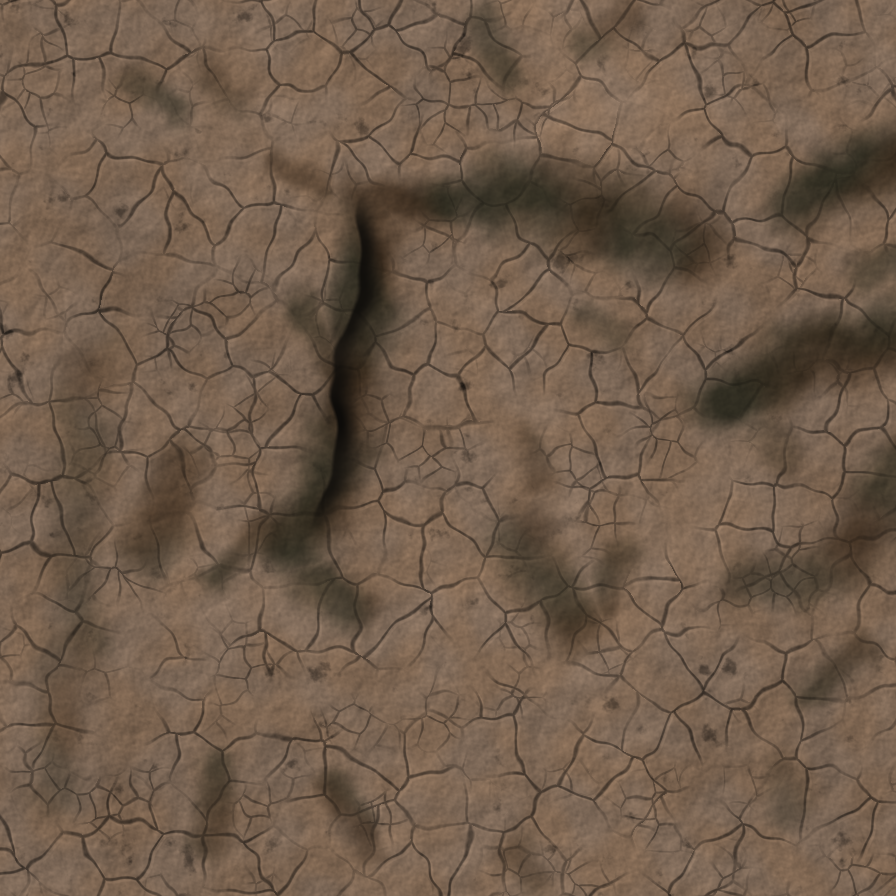
Give the GLSL for this texture, as a three.js fragment shader.

```glsl
// Dry cracked mud cut by dark, moss-stained gullies
varying vec2 vUv;

vec2 hash2(vec2 p) {
  p = vec2(dot(p, vec2(127.1, 311.7)), dot(p, vec2(269.5, 183.3)));
  return fract(sin(p) * 43758.5);
}

// Gradient noise, roughly -0.7 to 0.7
float gradDot(vec2 cell, vec2 f, vec2 corner) {
  return dot(hash2(cell + corner) * 2.0 - 1.0, f - corner);
}

float noise(vec2 p) {
  vec2 i = floor(p), f = fract(p);
  vec2 u = f * f * f * (f * (f * 6.0 - 15.0) + 10.0);
  float low = mix(gradDot(i, f, vec2(0.0)), gradDot(i, f, vec2(1.0, 0.0)), u.x);
  float high = mix(gradDot(i, f, vec2(0.0, 1.0)), gradDot(i, f, vec2(1.0)), u.x);
  return mix(low, high, u.y);
}

float fbm(vec2 p) {
  float sum = 0.0, amp = 0.6;
  for (int i = 0; i < 5; i++) {
    sum += amp * noise(p);
    p = mat2(1.6, 1.2, -1.2, 1.6) * p + 7.3;
    amp *= 0.55;
  }
  return sum;
}

// Distance to the border between the two nearest Voronoi cells
float cellEdge(vec2 p) {
  vec2 i = floor(p), f = fract(p), near = vec2(9.0), next = vec2(9.0);
  for (int y = -1; y <= 1; y++) {
    for (int x = -1; x <= 1; x++) {
      vec2 o = vec2(float(x), float(y));
      vec2 r = o + hash2(i + o) - f;
      if (dot(r, r) < dot(near, near)) { next = near; near = r; }
      else if (dot(r, r) < dot(next, next)) next = r;
    }
  }
  return (dot(next, next) - dot(near, near)) / (2.0 * length(next - near) + 0.001);
}

float crack(vec2 p, float scale, float width) {
  vec2 warp = vec2(noise(p * 35.0), noise(p * 35.0 + 40.0)) * 0.012;
  return 1.0 - smoothstep(0.15 * width, width, cellEdge((p + warp) * scale) / scale);
}

// Soft dark streak from a to b
float streak(vec2 p, vec2 a, vec2 b, float width) {
  vec2 ab = b - a;
  float t = clamp(dot(p - a, ab) / dot(ab, ab), 0.0, 1.0);
  return 1.0 - smoothstep(0.1 * width, width, length(p - a - ab * t));
}

float gullies(vec2 p) {
  // Main bent gully
  float g = streak(p, vec2(0.42, 0.775), vec2(0.57, 0.785), 0.045);
  g = max(g, streak(p, vec2(0.56, 0.785), vec2(0.77, 0.73), 0.068));
  g = max(g, streak(p, vec2(0.415, 0.77), vec2(0.41, 0.67), 0.055));
  g = max(g, streak(p, vec2(0.405, 0.66), vec2(0.38, 0.50), 0.055));
  g = max(g, streak(p, vec2(0.37, 0.48), vec2(0.335, 0.395), 0.055));
  // Right-hand hollows
  g = max(g, streak(p, vec2(0.81, 0.555), vec2(0.90, 0.605), 0.06));
  g = max(g, streak(p, vec2(0.90, 0.605), vec2(1.02, 0.63), 0.06));
  g = max(g, streak(p, vec2(0.89, 0.77), vec2(1.02, 0.83), 0.055));
  g = max(g, 0.7 * streak(p, vec2(0.83, 0.35), vec2(0.94, 0.36), 0.045));
  g = max(g, 0.8 * streak(p, vec2(0.95, 0.37), vec2(1.01, 0.48), 0.06));
  // Lower pools and the long faint shade on the left
  g = max(g, 0.8 * streak(p, vec2(0.59, 0.40), vec2(0.63, 0.31), 0.06));
  g = max(g, 0.7 * streak(p, vec2(0.17, 0.39), vec2(0.20, 0.48), 0.05));
  g = max(g, 0.7 * streak(p, vec2(0.35, 0.35), vec2(0.40, 0.32), 0.045));
  g = max(g, 0.4 * streak(p, vec2(0.10, 0.59), vec2(0.06, 0.12), 0.05));
  // Scattered wisps
  for (int i = 0; i < 18; i++) {
    vec2 seed = hash2(vec2(float(i), 7.0)), shape = hash2(vec2(float(i), 23.0));
    float angle = mix(0.4, 2.6, shape.x);
    vec2 reach = vec2(cos(angle), sin(angle)) * mix(0.015, 0.045, shape.y);
    g = max(g, mix(0.35, 0.75, shape.y) * streak(p, seed - reach, seed + reach, 0.032));
  }
  return g;
}

void main() {
  vec2 p = vUv;
  vec2 lightStep = vec2(-0.0028, 0.0028);

  // Crumbly ground lit from the upper left
  float slope = fbm(p * 24.0) - fbm((p + lightStep) * 24.0);
  float tone = 1.02 + 0.22 * fbm(p * 4.0) + 0.14 * fbm(p * 38.0 + 9.0);
  tone += 0.65 * slope + 0.10 * noise(p * 210.0);
  float pits = smoothstep(0.2, 0.42, fbm(p * 26.0 + 31.0));

  // Broken networks of coarse and fine cracks, with a pale lip
  float coarseShow = smoothstep(-0.28, 0.15, noise(p * 11.0 + 3.0));
  float fineShow = smoothstep(0.0, 0.35, noise(p * 13.0 + 60.0));
  float coarse = crack(p, 17.0, 0.0029) * coarseShow;
  float lip = crack(p + lightStep, 17.0, 0.0029) * coarseShow;
  float fine = crack(p + 5.0, 36.0, 0.0022) * fineShow;
  float marks = 0.42 * max(coarse, 0.8 * fine) + 0.35 * pits - 0.09 * lip * (1.0 - coarse);

  // Stains blur the ground beneath them
  vec2 bend = vec2(fbm(p * 9.0), fbm(p * 9.0 + 17.0)) * 0.045;
  float stain = gullies(p + bend) * (0.9 + 0.7 * fbm(p * 13.0 + 5.0));
  stain = clamp(stain, 0.0, 1.0);
  tone = mix(tone - marks, 0.95 + 0.7 * slope, 0.65 * stain);

  vec3 clay = mix(vec3(0.485, 0.405, 0.340), vec3(0.490, 0.395, 0.315),
                  smoothstep(-0.3, 0.3, noise(p * 18.0)));
  vec3 moss = vec3(0.165, 0.160, 0.115), rust = vec3(0.210, 0.150, 0.095);
  vec3 silt = mix(moss, rust, smoothstep(-0.15, 0.25, noise(p * 8.0 + 12.0)));
  vec3 color = mix(clay, silt, 0.9 * stain) * tone;

  // Black crevice with a sharp left wall and a soft right side
  float wall = 0.352 + 0.145 * (p.y - 0.40) + 0.009 * sin(p.y * 32.0 - 1.5);
  float side = p.x - wall + 0.012 * noise(p * 22.0);
  float span = smoothstep(0.39, 0.46, p.y) * (1.0 - smoothstep(0.74, 0.79, p.y));
  float crevice = smoothstep(-0.003, 0.003, side) * (1.0 - smoothstep(0.004, 0.032, side));
  crevice *= span * (0.85 + 0.5 * noise(p * vec2(8.0, 14.0)));
  color = mix(color, vec3(0.050, 0.043, 0.034), clamp(crevice, 0.0, 1.0));

  gl_FragColor = vec4(color, 1.0);
}
```
